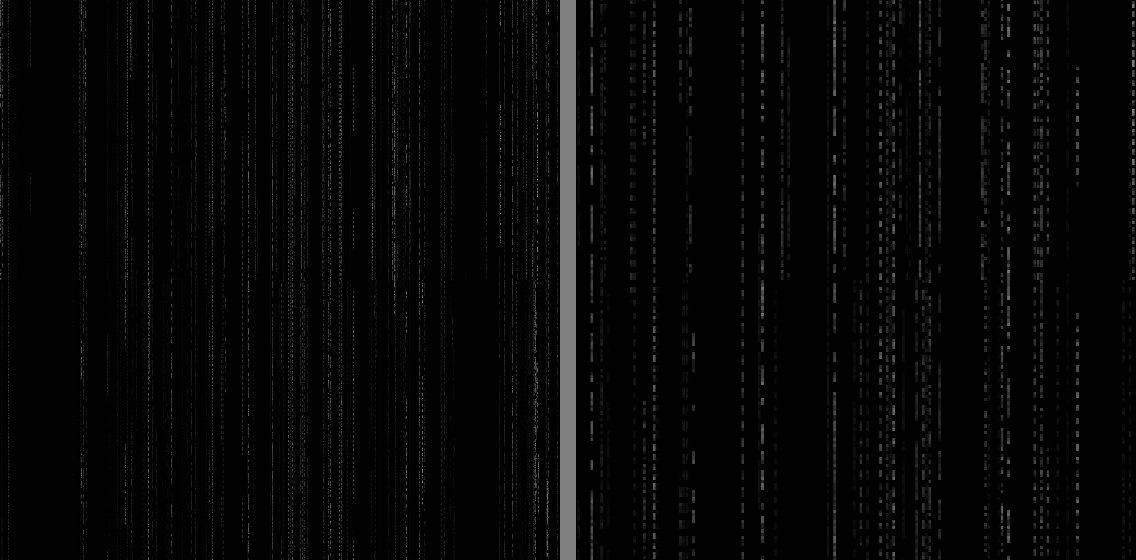
Left: the whole. Right: its middle third, enlarged.
This texture is drawn by a three.js fragment shader. Its source:

```glsl
// Faint grey vertical streaks of broken, grainy lines on black.
varying vec2 vUv;

const float COLUMNS = 512.0;
const float ROWS = 512.0;
const vec3 BLACK = vec3(0.0);
const vec3 STREAK_GREY = vec3(1.0, 1.0, 0.99);

float hash(vec2 p) {
  vec3 q = fract(vec3(p.xyx) * 0.1031);
  q += dot(q, q.yzx + 33.33);
  return fract((q.x + q.y) * q.z);
}

// Smooth one-dimensional value noise
float valueNoise(float x, float seed) {
  float cell = floor(x);
  float t = smoothstep(0.0, 1.0, x - cell);
  return mix(hash(vec2(cell, seed)), hash(vec2(cell + 1.0, seed)), t);
}

float bump(float x, float center, float width) {
  float d = (x - center) / width;
  return exp(-d * d);
}

// Chance that a column is lit: loose clusters and a crowded right side
float columnDensity(float x, float seed) {
  float cluster = valueNoise(x * 90.0, seed);
  return 0.07 + 0.6 * cluster * cluster + 0.45 * bump(x, 0.94, 0.035);
}

// Long runs along a column: steady with slow fading, or intermittent
float runLevel(float y, float column, float seed) {
  float frequency = mix(4.0, 16.0, hash(vec2(column, 3.0)));
  float wave = valueNoise(y * frequency, column + seed);
  float steady = mix(0.6, 1.0, wave);
  float intermittent = smoothstep(0.48, 0.51, wave);
  return mix(intermittent, steady, step(0.45, hash(vec2(column, 5.0))));
}

// Short grains: random dropouts or evenly spaced dots
float grain(float row, float column) {
  float kind = hash(vec2(column, 7.0));
  float size = 1.0 + floor(3.0 * hash(vec2(column, 11.0)));
  float piece = floor(row / size);
  float value = hash(vec2(piece, column + 19.0));
  float dropout = mix(0.15, 0.65, hash(vec2(column, 13.0)));
  float scattered = step(dropout, value);
  float dotted = step(fract((row + 0.5) / (size + 2.0)), 0.62);
  float lit = mix(scattered, dotted, step(0.72, kind));
  return lit * mix(0.3, 1.0, hash(vec2(row, column + 31.0)));
}

// Brightness of one column at a given height; some change at the middle seam
float streak(float column, float y) {
  float x = (column + 0.5) / COLUMNS;
  float lowerHalf = 1.0 - step(0.5, y);
  float changes = step(0.6, hash(vec2(column, 17.0)));
  float seed = 41.0 + 60.0 * lowerHalf * changes;
  float present = step(hash(vec2(column, seed)), columnDensity(x, 23.0));
  float h = hash(vec2(column, seed + 6.0));
  float strength = 0.055 + 0.46 * h * h;
  strength *= 1.0 + 0.3 * bump(x, 0.95, 0.05) * y;
  return present * strength * runLevel(y, column, seed) * grain(floor(y * ROWS), column);
}

void main() {
  float across = vUv.x * COLUMNS;
  float column = floor(across);
  float edge = 1.0 - smoothstep(0.3, 0.5, abs(across - column - 0.5));
  float light = streak(column, vUv.y) * edge;
  gl_FragColor = vec4(mix(BLACK, STREAK_GREY, light), 1.0);
}
```
